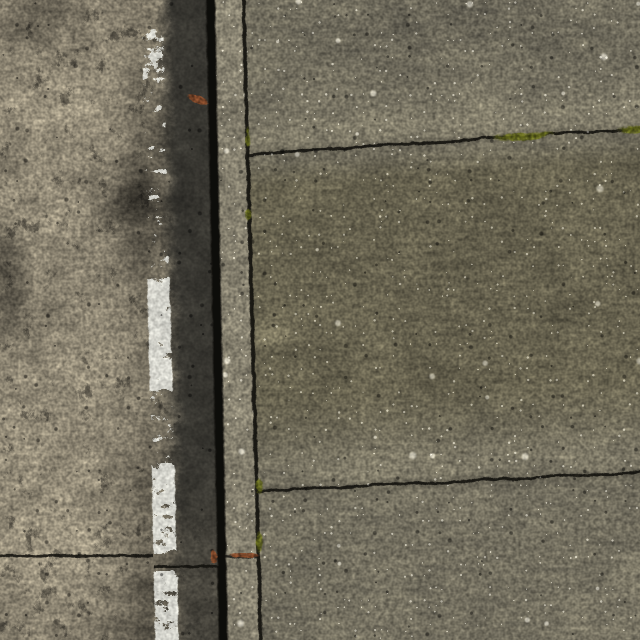
This texture is drawn by a WebGL 1 fragment shader. Its source:

```glsl
precision highp float;
// Weathered concrete: stained gutter, worn white line, curb and jointed slabs.
uniform vec2 u_resolution;
#define GRAIN 0.30
#define STAIN 0.34
#define SPECKLE 0.30
#define JOINT_WIDTH 0.0022
#define PAINT vec3(0.86, 0.86, 0.83)
#define ROAD vec3(0.535, 0.505, 0.435)
#define BAND vec3(0.205, 0.20, 0.18)
#define CURB vec3(0.50, 0.48, 0.415)
#define SLAB vec3(0.425, 0.405, 0.325)
#define GAP vec3(0.07, 0.066, 0.05)
#define MOSS vec3(0.37, 0.39, 0.10)
#define LEAF vec3(0.49, 0.27, 0.15)

float hash(vec2 p) {
  vec3 q = fract(p.xyx * vec3(0.1031, 0.103, 0.0973));
  q += dot(q, q.yzx + 33.33);
  return fract((q.x + q.y) * q.z);
}
float slope(vec2 cell, vec2 offset) {
  float angle = 6.2832 * hash(cell);
  return dot(vec2(cos(angle), sin(angle)), offset);
}
// Gradient noise
float noise(vec2 p) {
  vec2 i = floor(p), f = fract(p), e = vec2(1.0, 0.0);
  vec2 w = f * f * (3.0 - 2.0 * f);
  return mix(mix(slope(i, f), slope(i + e, f - e), w.x),
    mix(slope(i + e.yx, f - e.yx), slope(i + 1.0, f - 1.0), w.x), w.y);
}
float fbm(vec2 p) {
  float sum = 0.0, amp = 1.0;
  for (int k = 0; k < 5; k++) {
    sum += amp * noise(p);
    p = p * 2.03 + 17.3;
    amp *= 0.62;
  }
  return sum;
}
float blob(vec2 p, float x, float y, float rx, float ry) {
  vec2 d = (p - vec2(x, y)) / vec2(rx, ry);
  return exp(-dot(d, d));
}
float stripe(float x, float lo, float hi, float soft) {
  return smoothstep(lo - soft, lo + soft, x) * (1.0 - smoothstep(hi - soft, hi + soft, x));
}
float crack(float d, float width) { return 1.0 - smoothstep(width * 0.5, width * 1.5, abs(d)); }
// Scattered chips, at most one per cell
float chips(vec2 p, float chance) {
  vec2 cell = floor(p);
  vec2 center = 0.3 + 0.4 * vec2(hash(cell + 3.7), hash(cell + 9.1));
  float size = 0.08 + 0.12 * hash(cell + 21.0);
  return step(hash(cell + 40.0), chance) * crack(length(p - cell - center), size);
}
// Remaining paint along the height
float paintCover(float y) {
  return 0.46 * stripe(y, 0.87, 0.955, 0.012) + 0.31 * stripe(y, 0.57, 0.87, 0.02)
    + 0.75 * stripe(y, 0.39, 0.565, 0.01) + 0.3 * stripe(y, 0.275, 0.39, 0.015)
    + 0.68 * stripe(y, 0.135, 0.275, 0.012) + 0.66 * stripe(y, -0.1, 0.108, 0.006);
}

void main() {
  vec2 p = gl_FragCoord.xy / u_resolution;
  float ragged = 0.0022 * fbm(p * 55.0);
  float gapX = 0.3495 - 0.02 * p.y + ragged * 0.6;
  float seamX = 0.4075 - 0.027 * p.y + ragged;
  float cloud = fbm(p * 6.0 + 4.0);
  float mottle = fbm(p * vec2(26.0, 30.0) + 8.0);
  float brushed = fbm(p * vec2(16.0, 95.0));
  float grain = noise(p * 135.0) + 0.9 * noise(p * 247.0 + 5.0);
  // Stained road
  float dirt = 0.75 * blob(p, 0.2, 0.68, 0.06, 0.05) + 0.65 * blob(p, 0.0, 0.56, 0.045, 0.1)
    + 0.4 * blob(p, 0.05, 0.96, 0.1, 0.07) + 0.35 * stripe(p.x, 0.19, 0.4, 0.05)
    + 0.25 * (1.0 - smoothstep(0.04, 0.14, p.y));
  float tone = 1.08 + STAIN * (0.55 * (cloud + mottle) + 0.25 * brushed) - 0.62 * dirt;
  float pits = smoothstep(0.32, 0.75, fbm(p * vec2(34.0, 27.0) + 31.0) + 0.3 * cloud);
  vec3 road = ROAD * max(tone, 0.42) * (1.0 - 0.38 * pits);
  // Dark band beside the curb
  float bandX = p.x - 0.281 + 0.021 * p.y - 0.01 * mottle;
  float band = smoothstep(-0.022, 0.014, bandX) * mix(0.65, 0.96, smoothstep(0.08, 0.3, p.y));
  road = mix(road, BAND * (1.0 + 0.22 * mottle), band);
  // Worn line
  float lineX = p.x - 0.2425 + 0.0215 * p.y;
  float wear = 0.5 + 0.4 * fbm(p * vec2(48.0, 62.0) + 2.0) + 0.2 * noise(p * vec2(20.0, 110.0));
  float paint = smoothstep(-0.05, 0.06, paintCover(p.y) - wear)
    * stripe(lineX + ragged, 0.0, 0.037 - 0.004 * p.y, 0.0015);
  road = mix(road, PAINT * (1.0 + 0.08 * mottle), paint * 0.94);
  // Road joint, stepped at the line
  float jointY = mix(0.1315, 0.115, step(0.0, lineX));
  road = mix(road, GAP, 0.88 * crack(p.y - jointY + ragged, JOINT_WIDTH));
  // Brushed slabs with two sloping joints
  float wave = 0.005 * noise(vec2(p.x * 14.0, 2.5)) + ragged;
  float upperY = 0.729 + 0.072 * p.x + wave;
  float lowerY = 0.208 + 0.056 * p.x + wave;
  float middle = smoothstep(0.01, 0.16, p.y - lowerY) * smoothstep(0.0, 0.06, upperY - p.y);
  tone = 1.07 + 0.13 * cloud + 0.1 * mottle + 0.12 * brushed - 0.13 * middle
    + 0.14 * stripe(p.y - upperY, 0.0, 0.05, 0.02) + 0.1 * stripe(p.y - lowerY, 0.0, 0.06, 0.025)
    + 0.3 * blob(p, 0.425, 0.475, 0.035, 0.016) - 0.1 * blob(p, 0.75, 0.96, 0.25, 0.05);
  vec3 slab = SLAB * tone + vec3(0.0, 0.004, 0.028) * (1.0 - middle);
  float joint = min(abs(p.y - upperY), abs(p.y - lowerY));
  slab = mix(slab * (1.0 - 0.22 * exp(-joint * 130.0)), GAP, 0.88 * crack(joint, JOINT_WIDTH));
  // Curb, grain, chips, seam and deep gap
  vec3 curb = CURB * (1.03 + 0.2 * mottle + 0.1 * cloud);
  curb *= 1.0 - 0.65 * crack(p.y - 0.13 + ragged, JOINT_WIDTH);
  vec3 color = mix(road, curb, smoothstep(-0.001, 0.001, p.x - gapX));
  color = mix(color, slab, smoothstep(-0.001, 0.001, p.x - seamX));
  color *= 1.0 + GRAIN * grain * (1.0 - 0.45 * max(band * step(p.x, gapX), paint));
  color += SPECKLE * (chips(p * 105.0, 0.12) + chips(p * 34.0 + 12.6, 0.03)) * step(gapX, p.x);
  color *= 1.0 - 0.45 * chips(p * 62.0 + 44.0, 0.09);
  color = mix(color, GAP, 0.92 * crack(p.x - seamX, 0.003));
  color = mix(color, GAP * 0.75, stripe(p.x - gapX, -0.0075, 0.0065, 0.0025));
  // Moss and fallen leaves
  float moss = blob(p, 0.815, upperY, 0.045, 0.007) + blob(p, 0.99, upperY, 0.03, 0.007)
    + blob(p, 0.387, 0.785, 0.005, 0.016) + blob(p, 0.388, 0.665, 0.006, 0.01)
    + blob(p, 0.405, 0.24, 0.007, 0.014) + blob(p, 0.405, 0.155, 0.006, 0.018);
  color = mix(color, MOSS * (1.0 + 0.5 * grain), 0.85 * smoothstep(0.3, 0.75, moss * (1.0 + mottle)));
  float leaf = blob(p, 0.308, 0.968 - 0.4 * p.x, 0.017, 0.008)
    + blob(p, 0.334, 0.125, 0.007, 0.019) + blob(p, 0.38, 0.132, 0.026, 0.005);
  color = mix(color, LEAF * (1.0 + 0.5 * grain), 0.9 * smoothstep(0.4, 0.7, leaf * (1.0 + mottle)));
  gl_FragColor = vec4(clamp(color, 0.0, 1.0), 1.0);
}
```
